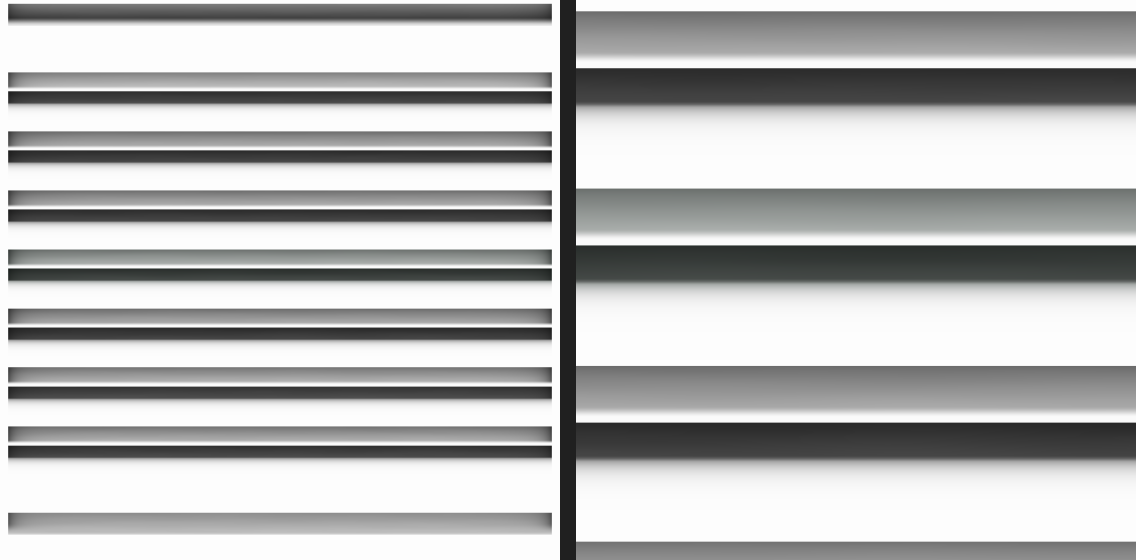
Left, the full canvas; right, a detail of the centre.
This pattern is drawn by a Shadertoy shader. Its source:

```glsl
// Seven recessed slots of paired light and dark shaded bars, with a lone bar above and below
#define UNITS 768.0                 // drawing units across the canvas
#define ROWS 7.0                    // paired bars
#define PITCH 81.0                  // spacing of the pairs
#define FIRST_DARK 125.2            // top of the first dark bar
#define LIGHT_RISE 26.3             // light bar starts this far above the dark one
#define SIDES vec2(11.2, 756.8)     // left and right ends of all bars
#define DARK_HEIGHT 16.5            // solid part of a dark bar
#define SHADOW_FADE 4.2             // decay length of the shadow below it
#define PAPER 0.992                 // background tone
#define WEAR 0.014                  // strength of the uneven toning

float hash(vec2 p) {
    p = fract(p * vec2(0.1031, 0.1137));
    p += dot(p, p.yx + 33.33);
    return fract((p.x + p.y) * p.x * 37.7);
}

float gradientNoise(vec2 p) {
    vec2 cell = floor(p), f = p - cell, s = f * f * (3.0 - 2.0 * f);
    float corner[4];
    for (int k = 0; k < 4; k++) {
        vec2 o = vec2(k & 1, k >> 1);
        float angle = 6.2832 * hash(cell + o + 17.0);
        corner[k] = dot(vec2(cos(angle), sin(angle)), f - o);
    }
    return mix(mix(corner[0], corner[1], s.x), mix(corner[2], corner[3], s.x), s.y);
}

// Antialiased coverage of the interval a..b
float band(float v, float a, float b, float aa) {
    return clamp((v - a) / aa + 0.5, 0.0, 1.0) * clamp((b - v) / aa + 0.5, 0.0, 1.0);
}

// Light face: brightens downward and ends in a white lip
float lightTone(float t, float lift, float endShade) {
    float tone = mix(0.43, 0.69, pow(clamp(t / 20.0, 0.0, 1.0), 0.85)) + lift;
    tone *= 1.0 - 0.55 * endShade;
    return mix(tone, 0.98, smoothstep(18.5, 23.5, t));
}

// Dark face: brightens slightly, then melts into a soft shadow
float darkTone(float t, float lift, float endShade) {
    float tone = mix(0.18, 0.30, clamp(t / DARK_HEIGHT, 0.0, 1.0)) + lift;
    tone *= 1.0 - 0.4 * endShade;
    float below = max(t - DARK_HEIGHT, 0.0);
    float shadow = PAPER - 0.47 * exp(-below / SHADOW_FADE);
    return mix(tone, shadow, smoothstep(-1.5, 1.5, t - DARK_HEIGHT));
}

void mainImage(out vec4 fragColor, in vec2 fragCoord) {
    vec2 p = fragCoord / iResolution.xy * UNITS;
    p.y = UNITS - p.y;
    vec2 aa = UNITS / iResolution.xy;

    // Shading gathered at both ends of every bar
    float inset = max(min(p.x - SIDES.x, SIDES.y - p.x), 0.0);
    float endShade = 0.75 * exp(-inset / 9.0) + 0.25 * exp(-inset / 35.0);

    // Row index and its small variations
    float row = clamp(floor((p.y - FIRST_DARK + 40.0) / PITCH), 0.0, ROWS - 1.0);
    float vary = hash(vec2(row, 5.0)) - 0.5;
    float firstRow = 1.0 - step(0.5, row);
    float wear = WEAR * gradientNoise(vec2(p.x / 90.0, p.y / 6.0));

    // Paired bars
    float t = p.y - FIRST_DARK - row * PITCH;
    float rise = LIGHT_RISE + 0.8 * vary;
    float grey = PAPER;
    float lightLift = 0.07 * firstRow + 0.03 * vary + wear;
    grey = mix(grey, lightTone(t + rise, lightLift, endShade), band(t, -rise, 0.0, aa.y));
    float darkLift = 0.015 * firstRow + 0.04 * vary + wear;
    grey = mix(grey, darkTone(t, darkLift, endShade), band(t, 0.0, 40.0, aa.y));

    // Lone upper bar: darkens downward, then fades
    float u = p.y - 5.2;
    float upper = mix(0.49, 0.26, clamp(u / 19.0, 0.0, 1.0)) + wear;
    upper *= 1.0 - 0.38 * endShade;
    upper = mix(upper, 0.88, smoothstep(18.5, 29.5, u));
    grey = mix(grey, upper, band(u, 0.0, 30.0, aa.y));

    // Lone lower bar: brightens downward to a crisp edge
    float v = p.y - 703.2;
    float lower = mix(0.55, 0.73, clamp(v / 25.0, 0.0, 1.0)) + wear;
    lower *= 1.0 - 0.5 * endShade * (1.0 - smoothstep(14.0, 28.0, v));
    lower = mix(lower, 0.82, smoothstep(26.0, 30.0, v));
    grey = mix(grey, lower, band(v, 0.0, 30.0, aa.y));

    grey = mix(PAPER, grey, band(p.x, SIDES.x, SIDES.y, aa.x));

    // Faint green tint on the middle row
    float greenTint = 0.012 * band(row, 2.5, 3.5, 0.1) * (1.0 - smoothstep(0.6, 0.95, grey));
    fragColor = vec4(vec3(grey) + greenTint * vec3(-0.5, 1.0, 0.2), 1.0);
}
```
